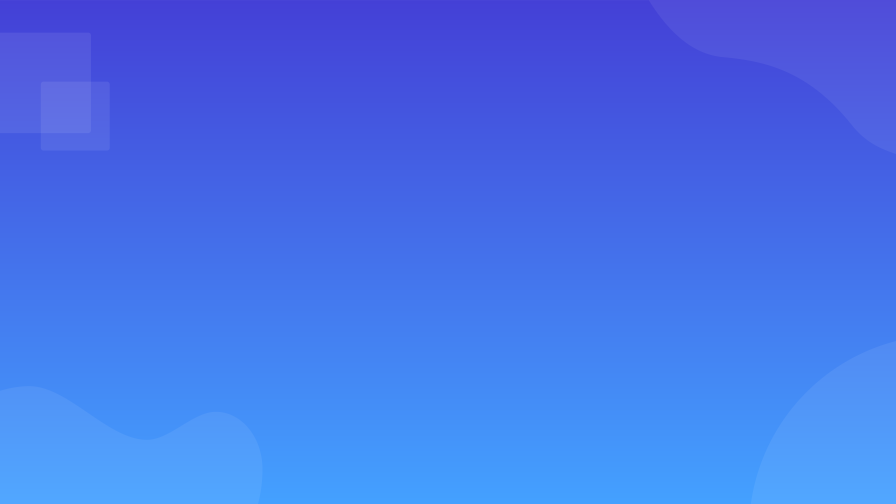
Write a WebGL 1 fragment shader that draws this background.

```glsl
precision highp float;

uniform vec2 u_resolution;

// Cubic through a and b with end slopes; returns height and slope at x
vec2 hermite(float x, vec2 a, vec2 b, float slopeA, float slopeB) {
  float w = b.x - a.x;
  float t = clamp((x - a.x) / w, 0.0, 1.0);
  float rise = b.y - a.y;
  float c2 = 3.0 * rise - w * (2.0 * slopeA + slopeB);
  float c3 = w * (slopeA + slopeB) - 2.0 * rise;
  float height = a.y + t * (w * slopeA + t * (c2 + t * c3));
  float slope = slopeA + t * (2.0 * c2 + 3.0 * t * c3) / w;
  return vec2(height, slope);
}

// Approximate signed height above a curve, corrected for its slope
float aboveCurve(float y, vec2 curve) {
  return (y - curve.x) / sqrt(1.0 + curve.y * curve.y);
}

float roundedBox(vec2 p, vec2 halfSize, float radius) {
  vec2 q = abs(p) - halfSize + radius;
  return length(max(q, 0.0)) + min(max(q.x, q.y), 0.0) - radius;
}

float ellipse(vec2 p, vec2 radii) {
  float k = length(p / radii);
  return k * (k - 1.0) / max(length(p / (radii * radii)), 0.001);
}

// Wave hanging from the upper right corner
float cornerWave(vec2 p) {
  vec2 curve = hermite(p.x, vec2(11.583, 9.0), vec2(12.917, 7.979), -1.6, -0.09);
  if (p.x > 12.917) curve = hermite(p.x, vec2(12.917, 7.979), vec2(15.208, 6.771), -0.09, -1.25);
  if (p.x > 15.208) curve = hermite(p.x, vec2(15.208, 6.771), vec2(16.0, 6.25), -1.25, -0.35);
  return -aboveCurve(p.y, curve);
}

// Two soft humps at the lower left, closed by an elliptical end
float hills(vec2 p) {
  if (p.x > 3.854) {
    vec2 q = p - vec2(3.854, 0.625);
    return ellipse(q, vec2(0.833, q.y > 0.0 ? 1.021 : 1.458));
  }
  vec2 curve = hermite(p.x, vec2(0.0, 2.021), vec2(0.521, 2.104), 0.3, 0.0);
  if (p.x > 0.521) curve = hermite(p.x, vec2(0.521, 2.104), vec2(2.625, 1.146), 0.0, 0.0);
  if (p.x > 2.625) curve = hermite(p.x, vec2(2.625, 1.146), vec2(3.854, 1.646), 0.0, 0.0);
  return aboveCurve(p.y, curve);
}

// Blend a translucent white shape over the colour
vec3 veil(vec3 color, float dist, float opacity) {
  float pixel = 9.0 / u_resolution.y;
  float coverage = clamp(0.5 - dist / pixel, 0.0, 1.0);
  return mix(color, vec3(1.0), opacity * coverage);
}

void main() {
  vec2 uv = gl_FragCoord.xy / u_resolution;
  vec2 p = uv * vec2(16.0, 9.0);

  // Vertical gradient from azure to indigo
  vec3 color = mix(vec3(0.267, 0.63, 1.0), vec3(0.267, 0.25, 0.84), uv.y);

  // Overlapping squares
  color = veil(color, roundedBox(p - vec2(0.727, 7.52), vec2(0.897), 0.05), 0.08);
  color = veil(color, roundedBox(p - vec2(1.344, 6.927), vec2(0.615), 0.05), 0.08);

  // Corner shapes
  color = veil(color, cornerWave(p), 0.065);
  color = veil(color, hills(p), 0.07);
  color = veil(color, length(p - vec2(16.875, -0.479)) - 3.5, 0.07);

  gl_FragColor = vec4(color, 1.0);
}
```
